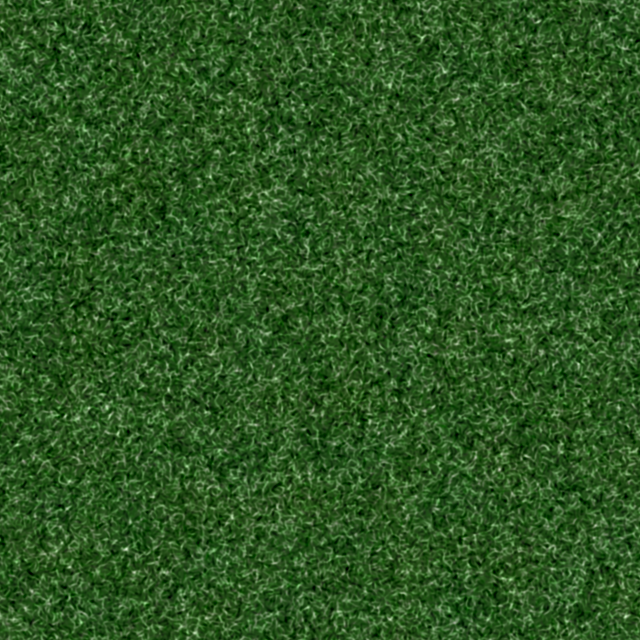
A WebGL 1 fragment shader for this texture:

```glsl
precision highp float;
// Dense short turf: thousands of small, curved, randomly turned blades.
// Soft blade kernels with darker flanks are summed over a jittered grid;
// the sum picks a green, and broad gradient noise faintly varies the lawn.

uniform vec2 u_resolution;

const vec3 SHADE_GREEN = vec3(0.03, 0.18, 0.01);
const vec3 TURF_GREEN  = vec3(0.16, 0.33, 0.11);
const vec3 TIP_GREEN   = vec3(0.35, 0.51, 0.30);
const vec3 GREY_SHIFT  = vec3(0.06, -0.015, 0.06); // vivid to greyish blades
const vec3 WARM_SHIFT  = vec3(0.012, 0.0, -0.012); // yellowish patches

const float CELLS = 105.0;          // grid cells across the canvas
const int   BLADES_PER_CELL = 5;
const float BLADE_WIDTH = 0.32;     // in cells
const float BLADE_BEND = 0.4;       // strongest curvature
const float FLANK_SHADE = 0.8;      // darkening along both sides of a blade
const float DARKEST_BLADE = -0.75;  // blade light runs from here to 1
const float MEAN_LIGHT = 0.21;      // expected sum of the blade light
const float LIGHT_SPREAD = 0.53;    // its standard deviation
const float TONE_REACH = 1.8;       // deviations from turf to tip or shade
const float PATCH_SCALE = 7.0;
const float PATCH_STRENGTH = 0.15;

vec3 hash3(vec3 p) {
  p = fract(p * vec3(0.1031, 0.1030, 0.0973));
  p += dot(p, p.yxz + 33.33);
  return fract((p.xxy + p.yxx) * p.zyx);
}

float cornerSlope(vec2 corner, vec2 offset) {
  float angle = 6.2832 * hash3(vec3(corner, 71.0)).x;
  return dot(vec2(cos(angle), sin(angle)), offset);
}

// Gradient noise, roughly -0.7 to 0.7
float gradientNoise(vec2 p) {
  vec2 cell = floor(p);
  vec2 f = p - cell;
  vec2 w = f * f * f * (f * (f * 6.0 - 15.0) + 10.0);
  vec2 e = vec2(1.0, 0.0);
  float low  = mix(cornerSlope(cell, f), cornerSlope(cell + e, f - e), w.x);
  float high = mix(cornerSlope(cell + e.yx, f - e.yx),
                   cornerSlope(cell + e.xx, f - e.xx), w.x);
  return mix(low, high, w.y);
}

// Soft bent stroke with dark flanks, gone one cell from its centre
float bladeShape(vec2 d, float angle, float bend) {
  float fade = max(0.0, 1.0 - dot(d, d));
  float c = cos(angle), s = sin(angle);
  float along = c * d.x + s * d.y;
  float across = c * d.y - s * d.x + bend * along * along;
  float side = across * across / (BLADE_WIDTH * BLADE_WIDTH);
  return fade * fade * (1.0 - FLANK_SHADE * side) * exp(-side);
}

// Summed blade light (x) and greyness (y)
vec2 bladeField(vec2 p) {
  vec2 home = floor(p);
  vec2 total = vec2(0.0);
  for (int j = -1; j <= 1; j++) {
    for (int i = -1; i <= 1; i++) {
      vec2 cell = home + vec2(float(i), float(j));
      for (int k = 0; k < BLADES_PER_CELL; k++) {
        vec3 seed = vec3(cell + 5.0, float(k) * 17.0 + 3.0);
        vec3 place = hash3(seed);
        vec3 look = hash3(seed + vec3(131.0, 57.0, 211.0));
        float bend = BLADE_BEND * (2.0 * look.z - 1.0);
        float shape = bladeShape(p - cell - place.xy, 6.2832 * place.z, bend);
        total += shape * vec2(mix(DARKEST_BLADE, 1.0, look.x), look.y - 0.5);
      }
    }
  }
  return total;
}

void main() {
  vec2 uv = gl_FragCoord.xy / min(u_resolution.x, u_resolution.y);
  vec2 blades = bladeField(uv * CELLS);

  // Broad, faint changes in light and warmth
  float patchLight = gradientNoise(uv * PATCH_SCALE);
  float patchWarmth = gradientNoise(uv * PATCH_SCALE * 1.7 + 40.0);

  float tone = (blades.x - MEAN_LIGHT) / LIGHT_SPREAD;
  tone = (tone + PATCH_STRENGTH * patchLight) / TONE_REACH;

  vec3 color = TURF_GREEN
             + max(tone, 0.0) * (TIP_GREEN - TURF_GREEN)
             + min(tone, 0.0) * (TURF_GREEN - SHADE_GREEN);
  color += GREY_SHIFT * blades.y + WARM_SHIFT * patchWarmth;
  gl_FragColor = vec4(clamp(color, 0.0, 1.0), 1.0);
}
```
